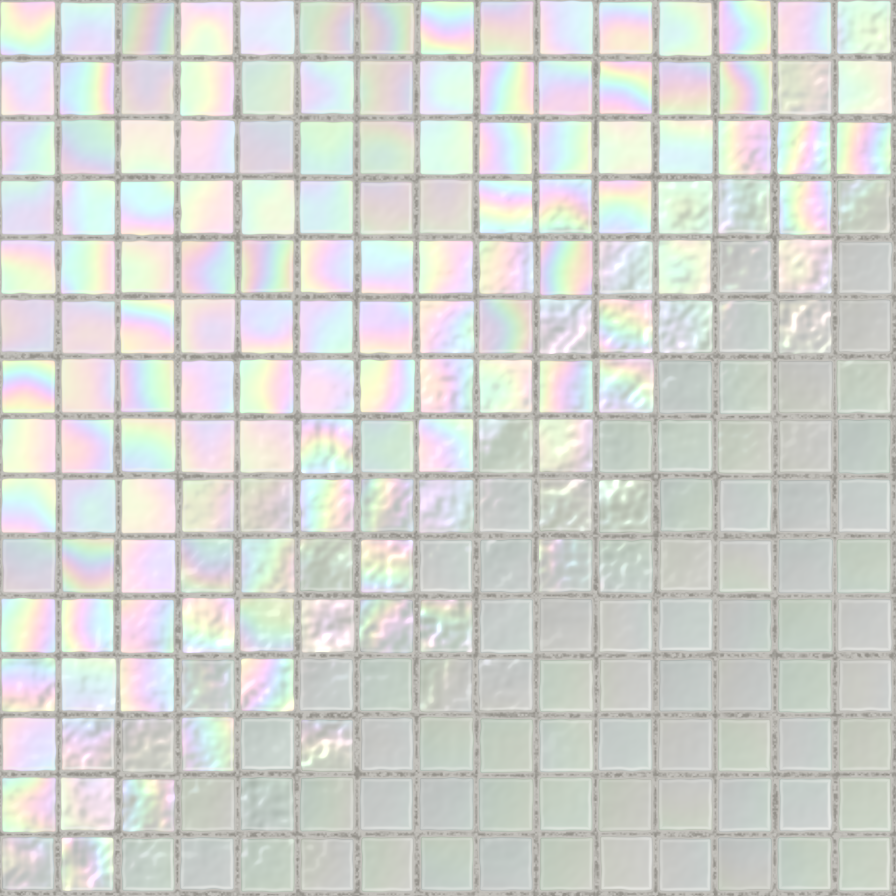
Reproduce this texture procedurally as a Shadertoy shader.

```glsl
// Iridescent glass mosaic: a square grid of pillowed tiles set in speckled grout.
// Each tile has its own tilt, ripple and thin-film phase; a diagonal sheen
// lights the upper left in pastel bands and leaves the rest pale grey-green.

#define TILES 15.0
#define GRID_OFFSET vec2(0.025, -0.03)
#define TILE_HALF 0.443
#define CORNER 0.04
#define EDGE_WOBBLE 0.026
#define FILM_STRENGTH 0.085
#define RIPPLE 0.34
#define GROUT_LIGHT vec3(0.765, 0.757, 0.735)
#define GROUT_DARK vec3(0.58, 0.57, 0.545)
#define GLASS_DIM vec3(0.778, 0.802, 0.772)
#define GLASS_LIT vec3(0.922, 0.935, 0.92)
#define RIM_LIGHT vec3(0.96, 0.96, 0.945)

const float TAU = 6.2831853;

vec2 hash22(vec2 p) {
    vec3 q = fract(p.xyx * vec3(0.1031, 0.1030, 0.0973));
    q += dot(q, q.yzx + 33.33);
    return fract((q.xx + q.yz) * q.zy);
}

float noise(vec2 p) {
    vec2 i = floor(p), f = fract(p);
    f = f * f * (3.0 - 2.0 * f);
    float low = mix(hash22(i).x, hash22(i + vec2(1, 0)).x, f.x);
    float high = mix(hash22(i + vec2(0, 1)).x, hash22(i + vec2(1, 1)).x, f.x);
    return mix(low, high, f.y);
}

// Uneven glass surface, in tile units
float relief(vec2 p) {
    return 0.7 * noise(p * 2.6) + 0.3 * noise(p * 8.0 + 17.0);
}

float roundBox(vec2 p, vec2 halfSize, float radius) {
    vec2 q = abs(p) - halfSize + radius;
    return length(max(q, 0.0)) + min(max(q.x, q.y), 0.0) - radius;
}

// Thin-film interference: pink, yellow and cyan as the phase advances
vec3 film(float phase) {
    return cos(TAU * (phase + vec3(0.0, 0.333, 0.667)));
}

vec3 groutColor(vec2 grid, float dist) {
    float grain = noise(grid * 17.0) * 0.6 + noise(grid * 31.0) * 0.4;
    float core = smoothstep(0.0, 0.06, dist);
    float dark = core * smoothstep(0.15, 0.85, grain);
    return mix(GROUT_LIGHT, GROUT_DARK, dark);
}

vec3 tileColor(vec2 local, vec2 id, float dist) {
    vec2 seed = hash22(id + 3.7);
    vec2 tilt = hash22(id + 41.3);
    vec2 tone = hash22(id + 87.9);
    vec2 surface = local + id * 5.3;
    vec2 canvas = (id + 0.5 + local) / TILES;

    // Slope of the ripples toward the light at the upper left
    float slope = relief(surface + vec2(-0.06, 0.06)) - relief(surface);

    // Diagonal sheen, its front broken up tile by tile
    float sheen = 1.2 * canvas.y - canvas.x + 0.3 * (seed.x - 0.5);
    float gloss = smoothstep(-0.13, 0.17, sheen + 0.5 * slope);
    gloss *= mix(0.5, 1.0, smoothstep(0.0, 0.3, tone.y));
    float front = exp(-24.0 * sheen * sheen) * mix(0.25, 1.0, tilt.x);

    // Bands run mostly upright, sometimes level
    vec2 across = tilt.x > 0.68 ? vec2(0.25, 1.0) : vec2(1.0, 0.5 * tilt.y - 0.25);
    float bands = mix(0.3, 1.3, tone.x * tone.x);
    float warp = 0.45 * (noise(surface * 1.7) - 0.5);
    float phase = seed.y + bands * dot(across, local) + warp;

    float vivid = FILM_STRENGTH * mix(0.65, 1.35, tone.x);
    vec3 lit = GLASS_LIT + 0.05 * (tone.y - 0.5) + vivid * film(phase);
    vec3 dim = GLASS_DIM + 0.013 * film(seed.y + 0.4 * phase) + 0.03 * (tilt.y - 0.5);
    dim += 0.03 * (local.x - local.y);
    vec3 color = mix(dim, lit, gloss);

    // Ripples show most where the sheen breaks
    color += slope * RIPPLE * (0.12 + 0.88 * front);
    color += 0.12 * front * smoothstep(0.12, 0.26, slope + 0.08 * seed.x);

    // Pillowed rim: a pale line inside the edge, softer shade outside it
    float rim = exp(-pow((dist + 0.04) / 0.026, 2.0));
    float facing = 0.5 + 0.5 * smoothstep(-0.3, 0.3, local.x - local.y);
    color = mix(color, RIM_LIGHT, rim * facing * (0.22 + 0.4 * tilt.y));
    color -= 0.07 * smoothstep(-0.025, 0.0, dist);
    return color;
}

void mainImage(out vec4 fragColor, in vec2 fragCoord) {
    vec2 grid = fragCoord / iResolution.xy * TILES + GRID_OFFSET;
    vec2 id = floor(grid);
    vec2 local = fract(grid) - 0.5;
    float pixel = TILES / min(iResolution.x, iResolution.y);

    // Hand-set tile: slightly shifted, resized and uneven along its edges
    vec2 shift = 0.028 * (hash22(id + 11.0) - 0.5);
    vec2 halfSize = TILE_HALF + 0.02 * (hash22(id + 29.0) - 0.5);
    float wobble = EDGE_WOBBLE * (noise(grid * 5.0 + 61.0) - 0.5);
    float dist = roundBox(local - shift, halfSize, CORNER) + wobble;

    float cover = smoothstep(0.7 * pixel, -0.7 * pixel, dist);
    vec3 color = mix(groutColor(grid, dist), tileColor(local, id, dist), cover);
    fragColor = vec4(clamp(color, 0.0, 1.0), 1.0);
}
```
